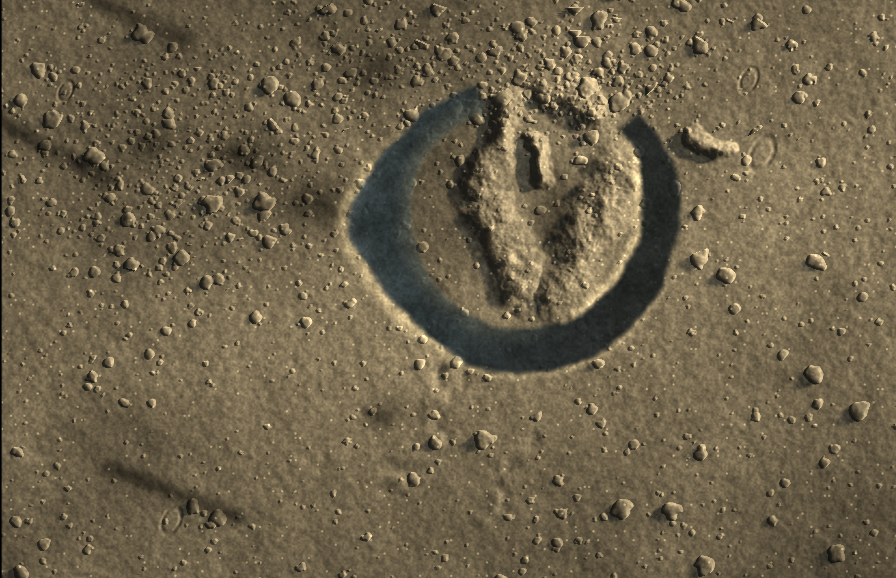
A Shadertoy shader for this texture:

```glsl
// Damp sand in low sunlight, pressed by a curved hoof shape and strewn with clods.
// A height field of noise, pebbles and ridges is lit from the upper right with
// short cast shadows; the pressed trench is a polar band painted over it.

float hash(vec2 p) {
    vec3 q = fract(vec3(p.xyx) * 0.1031);
    q += dot(q, q.yzx + 33.33);
    return fract((q.x + q.y) * q.z);
}

float noise(vec2 p) {
    vec2 i = floor(p), f = fract(p);
    f = f * f * (3.0 - 2.0 * f);
    return mix(mix(hash(i), hash(i + vec2(1, 0)), f.x),
               mix(hash(i + vec2(0, 1)), hash(i + 1.0), f.x), f.y);
}

float fbm(vec2 p) {
    float sum = 0.0, amp = 0.5;
    for (int i = 0; i < 4; i++) {
        sum += amp * noise(p);
        p = mat2(1.6, 1.2, -1.2, 1.6) * p + 7.3;
        amp *= 0.5;
    }
    return sum;
}

float blob(vec2 p, float x, float y, float rx, float ry) {
    vec2 q = (p - vec2(x, y)) / vec2(rx, ry);
    return exp(-dot(q, q));
}

float ridge(vec2 p, vec2 a, vec2 b, float w) {
    vec2 d = b - a;
    p -= a;
    return smoothstep(w, 0.0, length(p - d * clamp(dot(p, d) / dot(d, d), 0.0, 1.0)));
}

float ring(vec2 p, vec2 c, float r) {
    vec2 q = mat2(0.9, 0.44, -0.44, 0.9) * (p - c) / vec2(0.6 * r, r);
    return smoothstep(0.35, 0.0, abs(length(q) - 1.0));
}

// Scattered round grains, denser among the clods
float pebbles(vec2 p) {
    float h = 0.0, size = 0.055;
    float density = 0.07 + 0.5 * blob(p, 0.33, 0.73, 0.25, 0.18)
        + 0.75 * blob(p, 1.0, 0.87, 0.2, 0.09) + 0.4 * blob(p, 0.68, 0.9, 0.12, 0.1);
    for (int i = 0; i < 4; i++) {
        vec2 q = mat2(0.8, 0.6, -0.6, 0.8) * p / size + float(i) * 17.7;
        vec2 id = floor(q);
        vec2 c = 0.3 + 0.4 * vec2(hash(id + 3.1), hash(id + 8.7));
        float r = 0.14 + 0.16 * hash(id + 5.5);
        float d = length(fract(q) - c) / r + 0.8 * (noise(q * 5.0) - 0.5);
        h = max(h, step(hash(id), density) * size * r * 0.9 * sqrt(max(1.0 - d * d, 0.0)));
        size *= 0.62;
    }
    return h;
}

// Distances: x is the pressed band, y its outer edge, z its inner edge
vec3 trench(vec2 p) {
    vec2 o = p - vec2(0.897, 0.607);
    float a = atan(o.y, o.x), wob = 0.018 * (fbm(p * 22.0) - 0.47);
    float outer = length(o) + wob - 0.256 - 0.038 * exp(15.0 * (cos(a - 3.1) - 1.0))
        - 0.03 * exp(3.0 * (cos(a - 0.5) - 1.0)) + 0.011 * exp(6.0 * (cos(a + 2.3) - 1.0));
    float inner = length(p - vec2(0.907, 0.627)) - wob - 0.196
        - 0.03 * exp(8.0 * (cos(a - 0.7) - 1.0));
    float gap = (0.55 - abs(a - 1.3)) * 0.25 + wob;
    return vec3(max(max(outer, -inner), gap), outer, inner);
}

float height(vec2 p) {
    // Broken clods inside the print
    vec2 w = p + 0.05 * (vec2(fbm(p * 18.0), fbm(p * 18.0 + 40.0)) - 0.47);
    float clod = ridge(w, vec2(0.885, 0.81), vec2(0.83, 0.68), 0.045);
    clod = max(clod, ridge(w, vec2(0.845, 0.64), vec2(0.905, 0.51), 0.055));
    clod = max(clod, ridge(w, vec2(0.927, 0.76), vec2(0.932, 0.68), 0.02));
    clod = max(clod, ridge(w, vec2(1.07, 0.7), vec2(0.97, 0.5), 0.07));
    clod = max(clod, ridge(w, vec2(0.97, 0.85), vec2(1.04, 0.8), 0.05));
    clod = max(clod, ridge(w, vec2(1.2, 0.77), vec2(1.25, 0.74), 0.025));
    // Faint ovals, paired dents and rough tracks
    float marks = ring(p, vec2(1.32, 0.735), 0.03) + ring(p, vec2(1.297, 0.862), 0.022)
        + ring(p, vec2(0.115, 0.843), 0.018) + ring(p, vec2(0.298, 0.1), 0.024)
        + 2.0 * blob(p, 0.76, 0.353, 0.012, 0.02) + 2.0 * blob(p, 0.803, 0.347, 0.012, 0.02);
    float track = max(ridge(w, vec2(0.78, 0.33), vec2(0.69, 0.13), 0.05),
                      ridge(w, vec2(0.93, 0.23), vec2(0.85, 0.11), 0.03));
    return 0.011 * fbm(p * 13.0) + 0.0035 * fbm(p * 75.0) + pebbles(p) - 0.003 * marks
        + 0.024 * clod * (0.5 + fbm(p * 40.0)) + 0.012 * track * (noise(p * 42.0) - 0.5);
}

void mainImage(out vec4 fragColor, in vec2 fragCoord) {
    vec2 p = fragCoord / iResolution.y, sun = vec2(0.9, 0.43);
    float h = height(p), shade = 0.0;
    float lit = (h - height(p + sun * 0.004)) / 0.004;
    for (float t = 0.008; t < 0.042; t += 0.008)
        shade = max(shade, height(p + sun * t) - h - 0.3 * t);
    vec3 T = trench(p);
    float band = smoothstep(0.007, -0.007, T.x);

    // Broad light, dim toward the corners and on the print's left floor
    float tone = 0.82 + 0.26 * blob(p, 1.26, 0.6, 0.42, 0.38) + 0.2 * blob(p, 0.6, 0.42, 0.35, 0.2)
        - 0.2 * blob(p, 1.6, 0.0, 0.4, 0.3) + 0.35 * (fbm(p * 5.0) - 0.47)
        - 0.22 * smoothstep(0.01, -0.01, T.z) * smoothstep(0.87, 0.74, p.x);
    // Soft hollows and long dark streaks
    float hollow = blob(p, 0.26, 0.75, 0.05, 0.03) + blob(p, 0.42, 0.73, 0.06, 0.03)
        + blob(p, 0.54, 0.65, 0.06, 0.04) + blob(p, 0.65, 0.88, 0.05, 0.04)
        + blob(p, 0.96, 0.63, 0.035, 0.07) + blob(p, 0.66, 0.28, 0.03, 0.02)
        + ridge(p, vec2(0.19, 0.19), vec2(0.41, 0.105), 0.025)
        + ridge(p, vec2(0.0, 0.79), vec2(0.18, 0.69), 0.03)
        + ridge(p, vec2(0.16, 1.0), vec2(0.32, 0.93), 0.03);
    tone *= 1.0 - 0.45 * min(hollow, 1.0) * (0.6 + 0.7 * fbm(p * 30.0));
    vec3 col = vec3(0.49, 0.435, 0.33) * tone * (1.0 + clamp(lit * 0.75, -0.55, 0.8));
    col *= mix(vec3(1), vec3(0.56, 0.6, 0.66), smoothstep(0.0, 0.008, shade));

    // Sunlit lip on the left and lower edge, and the inner right wall
    float lip = smoothstep(0.022, 0.0, abs(T.y - 0.008)) * smoothstep(0.85, 0.6, p.x)
        * smoothstep(0.82, 0.65, p.y);
    lip += 0.5 * smoothstep(0.012, 0.0, abs(T.y - 0.005)) * smoothstep(0.6, 0.4, p.y);
    lip += smoothstep(0.016, 0.0, abs(T.z + 0.008)) * smoothstep(0.93, 1.05, p.x)
        * smoothstep(0.8, 0.7, p.y);
    col += vec3(0.36, 0.32, 0.23) * lip * (0.3 + fbm(p * 60.0));

    // Shadowed trench, bluish at the left and deepest at the right
    vec3 deep = mix(vec3(0.19, 0.22, 0.22), vec3(0.15, 0.16, 0.15), smoothstep(0.7, 1.1, p.x));
    deep += vec3(0.12, 0.1, 0.06) * smoothstep(0.04, 0.0, T.z) * smoothstep(1.0, 0.75, p.x);
    deep += 0.07 * smoothstep(-0.025, 0.0, T.y) * smoothstep(0.75, 0.62, p.x);
    col = mix(col, deep * (0.7 + 0.6 * fbm(p * 28.0) + clamp(lit * 0.2, -0.15, 0.25)), band);

    // Grain, sparkles and the dark left border
    col *= 0.8 + 0.2 * (noise(p * 310.0) + noise(p * 150.0));
    vec2 cell = p * 130.0;
    float glint = step(0.965, hash(floor(cell))) * smoothstep(0.4, 0.1, length(fract(cell) - 0.5));
    col += vec3(0.26, 0.24, 0.18) * glint * (1.0 - 0.8 * band);
    fragColor = vec4(clamp(col * smoothstep(0.001, 0.005, p.x), 0.0, 1.0), 1.0);
}
```
